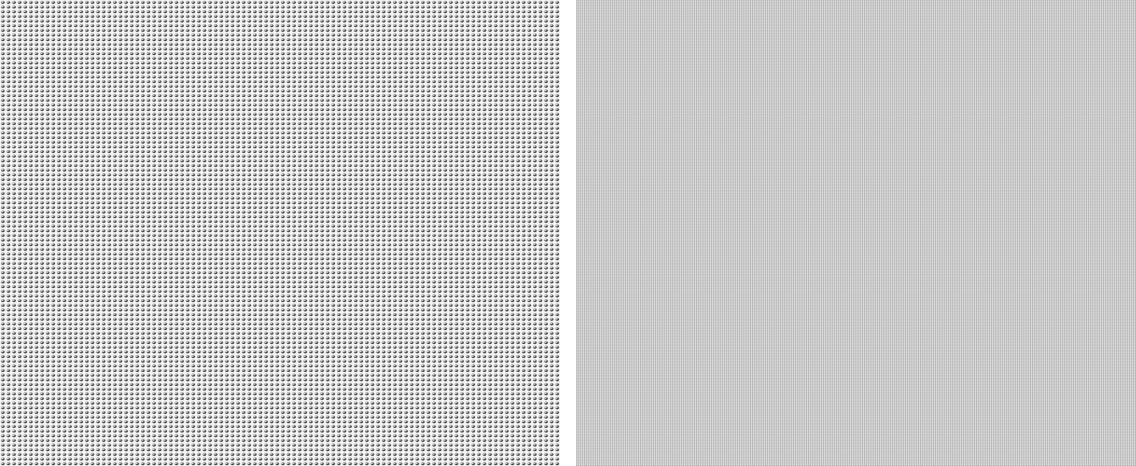
Left, the tile; right, the same tile 3 across and 3 down.
A Shadertoy shader for this pattern:

```glsl
// A dense grid of tiny shaded grey beads on a pale ground, 100 across and 100 down.

// Shade of one bead; q is the offset from its centre in bead radii.
float beadShade(vec2 q) {
    float light = dot(q, normalize(vec2(-0.45, 0.9)));
    float shade = mix(0.27, 0.74, smoothstep(-0.6, 0.75, light));
    float glint = 1.0 - smoothstep(0.2, 0.55, length(q - vec2(-0.3, 0.2)));
    float cap = smoothstep(0.6, 0.95, length(q)) * smoothstep(0.2, 0.8, q.y);
    shade = mix(shade, 0.95, 0.8 * glint);
    return shade - 0.2 * cap;
}

// Grey level of the repeating pattern; p counts cells.
float beadGrid(vec2 p) {
    vec2 q = (fract(p) - 0.5) / vec2(0.34, 0.33);
    float bead = 1.0 - smoothstep(0.9, 1.1, length(q));

    // Faint soft shadow below the bead
    float shadow = 1.0 - smoothstep(0.7, 1.25, length(q - vec2(0.1, -0.2)));
    float ground = 0.955 - 0.08 * shadow;
    return mix(ground, beadShade(q), bead);
}

void mainImage(out vec4 fragColor, in vec2 fragCoord) {
    // Average a 4 by 4 grid of samples, as each cell spans only a few pixels
    float grey = 0.0;
    for (int i = 0; i < 16; i++) {
        vec2 offset = (vec2(i % 4, i / 4) + 0.5) / 4.0 - 0.5;
        vec2 uv = (fragCoord + offset) / iResolution.xy;
        grey += beadGrid(uv * 100.0) / 16.0;
    }
    fragColor = vec4(vec3(grey), 1.0);
}
```
